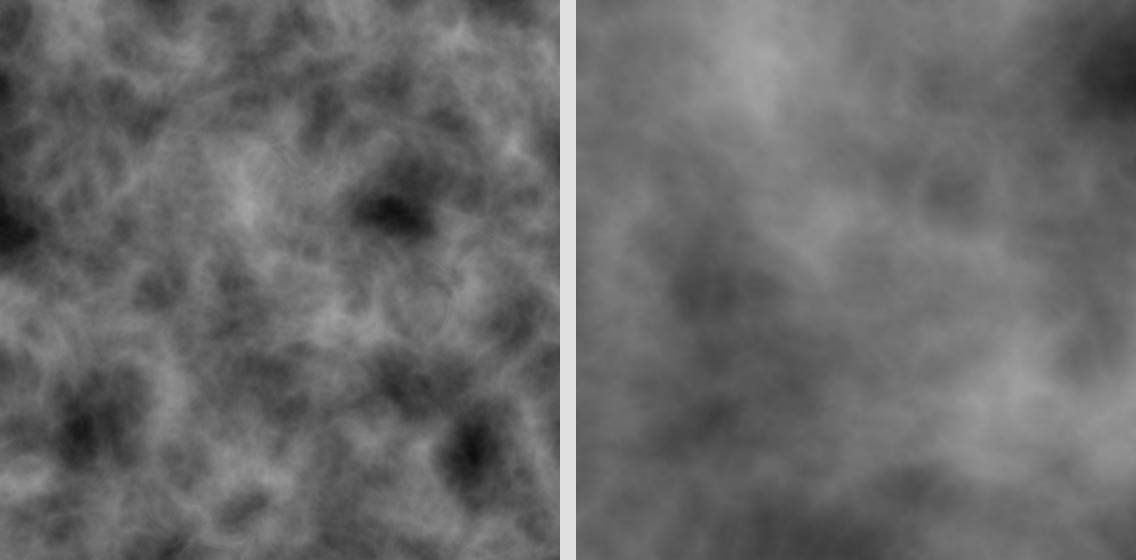
Left: the whole. Right: its middle third, enlarged.
A three.js fragment shader for this texture:

```glsl
// Soft grey smoke: dark billows parted by thin bright creases, with a few curled folds.

varying vec2 vUv;

const float MEAN_GREY     = 0.367;  // overall brightness
const float CLOUD_SCALE   = 4.4;    // broad cloud cells across the canvas
const float CLOUD_GAIN    = 0.24;   // contrast of the broad clouds
const float CLOUD_FADE    = 0.50;   // strength of each finer cloud octave
const float BILLOW_SCALE  = 4.2;    // billow cells across the canvas
const float BILLOW_GAIN   = 0.48;   // depth of the dark billows
const float BILLOW_FADE   = 0.53;   // strength of each finer billow octave
const float BILLOW_MEAN   = 0.37;   // average billow sum, keeps the mean grey
const float CREASE_SOFT   = 0.018;  // rounding of the bright creases
const float WARP_SCALE    = 4.0;    // cells of the swirling distortion
const float WARP_AMOUNT   = 0.03;   // reach of the distortion, in canvas widths
const float FOLD_SCALE    = 11.0;   // cells of the curled folds
const float FOLD_AMOUNT   = 0.09;   // reach of the curled folds
const float FOLD_START    = 0.22;   // noise level where folding sets in
const float FOLD_FULL     = 0.55;   // noise level of full folding
const int   OCTAVES       = 6;
const float TAU           = 6.2831853;

// Turns and doubles the domain between octaves to hide the lattice.
const mat2 OCTAVE_TURN = mat2(1.6, 1.2, -1.2, 1.6);
// Sets the broadest billows at a slant to the broadest clouds.
const mat2 BILLOW_TURN = mat2(0.77, 0.64, -0.64, 0.77);

float hash(vec2 cell) {
  vec3 p = fract(vec3(cell.xyx) * 0.1031);
  p += dot(p, p.yzx + 33.33);
  return fract((p.x + p.y) * p.z);
}

// Contribution of one lattice corner: its random slope times the offset.
float cornerSlope(vec2 cell, vec2 offset) {
  float angle = TAU * hash(cell);
  return dot(vec2(cos(angle), sin(angle)), offset);
}

float gradientNoise(vec2 p) {
  vec2 cell = floor(p);
  vec2 f = fract(p);
  vec2 ease = f * f * f * (f * (f * 6.0 - 15.0) + 10.0);
  vec2 e = vec2(1.0, 0.0);
  float low  = mix(cornerSlope(cell, f), cornerSlope(cell + e.xy, f - e.xy), ease.x);
  float high = mix(cornerSlope(cell + e.yx, f - e.yx),
                   cornerSlope(cell + e.xx, f - e.xx), ease.x);
  return mix(low, high, ease.y);
}

vec2 noisePair(vec2 p) {
  return vec2(gradientNoise(p + 51.7), gradientNoise(p + 83.1));
}

// Signed octave sum for the broad light and dark areas.
float clouds(vec2 p) {
  float sum = 0.0;
  float strength = 1.0;
  for (int i = 0; i < OCTAVES; i++) {
    sum += strength * gradientNoise(p);
    p = OCTAVE_TURN * p + 17.3;
    strength *= CLOUD_FADE;
  }
  return sum;
}

// Folded octave sum: low along the creases, high inside the billows.
float billows(vec2 p) {
  float sum = 0.0;
  float strength = 1.0;
  for (int i = 0; i < OCTAVES; i++) {
    float n = gradientNoise(p);
    sum += strength * sqrt(n * n + CREASE_SOFT * CREASE_SOFT);
    p = OCTAVE_TURN * p + 9.7;
    strength *= BILLOW_FADE;
  }
  return sum;
}

void main() {
  // Swirl the whole domain gently
  vec2 p = vUv + WARP_AMOUNT * noisePair(vUv * WARP_SCALE);

  // Curl a few patches tightly
  float patchLevel = gradientNoise(vUv * WARP_SCALE + 207.4);
  float folding = smoothstep(FOLD_START, FOLD_FULL, patchLevel);
  vec2 folded = p + FOLD_AMOUNT * folding * noisePair(p * FOLD_SCALE + 140.2);

  // Layer the smoke
  float grey = MEAN_GREY;
  grey += CLOUD_GAIN * clouds(BILLOW_TURN * BILLOW_TURN * p * CLOUD_SCALE + 64.9);
  grey -= BILLOW_GAIN * (billows(BILLOW_TURN * folded * BILLOW_SCALE + 171.6) - BILLOW_MEAN);

  gl_FragColor = vec4(vec3(clamp(grey, 0.0, 1.0)), 1.0);
}
```
